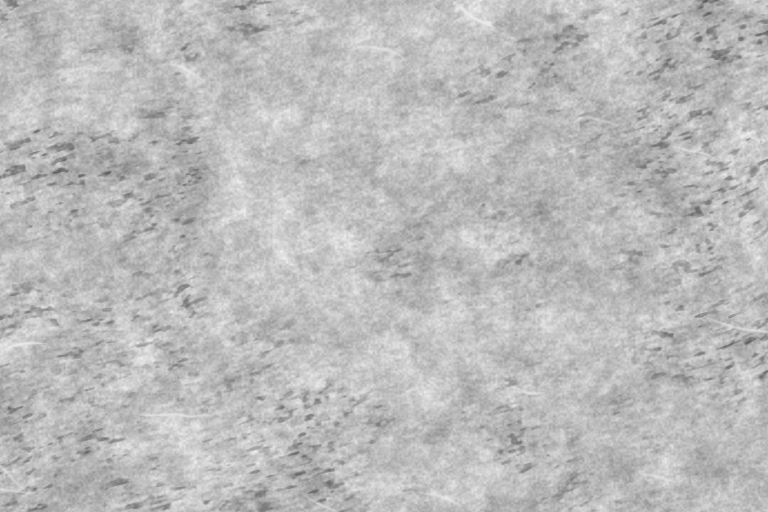
Write a Shadertoy shader that draws this texture.

```glsl
// Pale grey handmade paper: mottled flakes, slanted grain, dark pits and white fibres.

const float BASE_TONE      = 0.752;
const float CLOUD_AMOUNT   = 0.035;
const float MOTTLE_AMOUNT  = 0.105;
const float FLAKE_AMOUNT   = 0.035;
const float STREAK_AMOUNT  = 0.050;
const float GRAIN_AMOUNT   = 0.045;
const float PIT_AMOUNT     = 0.23;
const float FIBRE_AMOUNT   = 0.17;
const float GRAIN_ANGLE    = 0.30;   // radians, rising to the right
const float FIBRE_CELL     = 0.25;   // in canvas heights
const float FIBRE_WIDTH    = 0.0035;
const vec3  PAPER_TINT     = vec3(1.0);

// Integer hash giving two values in 0..1
vec2 hash2(vec2 cell, uint seed) {
    uvec2 v = uvec2(ivec2(cell)) + uvec2(seed * 747u, seed * 391u);
    v = v * 1664525u + 1013904223u;
    v.x += v.y * 1664525u;
    v.y += v.x * 1664525u;
    v ^= v >> 16u;
    v.x += v.y * 1664525u;
    v.y += v.x * 1664525u;
    v ^= v >> 16u;
    return vec2(v & 65535u) / 65535.0;
}

// Value noise in -1..1
float noise(vec2 p, uint seed) {
    vec2 i = floor(p), f = fract(p);
    f = f * f * (3.0 - 2.0 * f);
    float low  = mix(hash2(i, seed).x, hash2(i + vec2(1, 0), seed).x, f.x);
    float high = mix(hash2(i + vec2(0, 1), seed).x, hash2(i + vec2(1, 1), seed).x, f.x);
    return 2.0 * mix(low, high, f.y) - 1.0;
}

mat2 rotation(float angle) {
    float c = cos(angle), s = sin(angle);
    return mat2(c, -s, s, c);
}

// Layered noise, turned at each octave to hide the lattice
float fbm(vec2 p, int octaves, float gain, uint seed) {
    float sum = 0.0, amplitude = 0.5;
    for (int i = 0; i < octaves; i++) {
        sum += amplitude * noise(p, seed + uint(i));
        p = rotation(0.6) * p * 2.03 + 7.3;
        amplitude *= gain;
    }
    return sum;
}

// Thin curved fibres with a faint glow on one side
float fibres(vec2 p, float aspect) {
    float light = 0.0;
    vec2 home = floor(p / FIBRE_CELL);
    p += 0.004 * vec2(noise(p * 35.0, 41u), noise(p * 35.0, 42u));
    for (int y = -1; y <= 1; y++)
    for (int x = -1; x <= 1; x++) {
        vec2 cell = home + vec2(x, y);
        vec2 shape = hash2(cell, 52u), kind = hash2(cell, 53u);
        vec2 centre = (cell + hash2(cell, 51u)) * FIBRE_CELL;

        // Fibres keep mostly to the outer parts of the sheet
        vec2 offset = abs(centre - vec2(0.5 * aspect, 0.5));
        float chance = mix(0.12, 0.8, smoothstep(0.15, 0.32, max(offset.y, offset.x * 0.5)));
        if (kind.x > chance) continue;

        vec2 q = rotation(mix(-0.6, 0.25, shape.x)) * (p - centre);
        float halfLength = mix(0.025, 0.085, shape.y);
        float along = q.x / halfLength;
        float taper = max(1.0 - along * along, 0.0);
        float across = q.y + (kind.y - 0.5) * 0.5 * halfLength * along * along;
        float width = FIBRE_WIDTH * (0.3 + 0.7 * taper);
        float core = exp(-across * across / (width * width));
        float glow = exp(-abs(across) / 0.012) * smoothstep(0.003, -0.003, across);
        float strength = mix(0.45, 1.0, hash2(cell, 54u).x);
        light += strength * sqrt(taper) * (core + 0.22 * glow);
    }
    return min(light, 1.2);
}

void mainImage(out vec4 fragColor, in vec2 fragCoord) {
    vec2 p = fragCoord / iResolution.y;
    float aspect = iResolution.x / iResolution.y;

    // Coordinates along the slanted, slightly wavy grain
    vec2 g = rotation(GRAIN_ANGLE) * p;
    g.y += 0.02 * noise(p * 5.0, 3u);

    // Broad clouds, mottling and crisp pale flakes
    float clouds = fbm(p * 3.0, 3, 0.6, 5u);
    float mottle = fbm(p * 13.0, 5, 0.82, 11u);
    float flakes = smoothstep(0.05, 0.3, fbm(p * 24.0 + 3.0, 4, 0.7, 19u));

    // Fine directional grain
    float streaks = noise(g * vec2(55.0, 150.0), 25u);
    float grain = noise(p * 230.0, 27u);

    // Worn patches gather toward two opposite corners
    float diagonal = abs(dot(p - vec2(0.5 * aspect, 0.5), vec2(0.78, 0.62)));
    float wear = smoothstep(-0.1, 0.7, fbm(p * 6.0, 4, 0.65, 31u)
               + 0.4 * smoothstep(0.2, 0.5, diagonal));
    float pitNoise = 0.6 * noise(g * vec2(38.0, 95.0), 35u)
                   + 0.4 * noise(g * vec2(90.0, 190.0), 36u);
    float pits = smoothstep(0.12, 0.65, pitNoise) * (0.12 + 0.88 * wear);

    float tone = BASE_TONE
               + CLOUD_AMOUNT * clouds
               + MOTTLE_AMOUNT * mottle
               + FLAKE_AMOUNT * (flakes - 0.3)
               + STREAK_AMOUNT * streaks * (0.7 + 0.6 * wear)
               + GRAIN_AMOUNT * grain
               - PIT_AMOUNT * pits
               - 0.025 * wear;
    tone = mix(tone, 0.93, clamp(fibres(p, aspect) * FIBRE_AMOUNT / 0.2, 0.0, 0.9));
    fragColor = vec4(PAPER_TINT * clamp(tone, 0.0, 1.0), 1.0);
}
```
